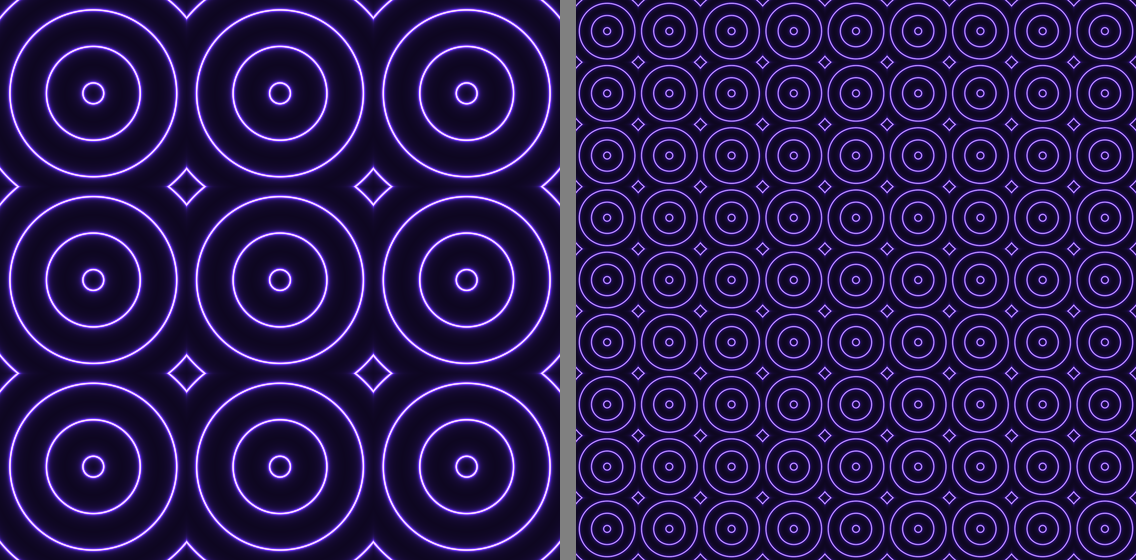
Left: one tile. Right: repeated 3 by 3.
Reproduce this pattern procedurally as a WebGL 1 fragment shader.

```glsl
precision highp float;
// Glowing violet neon rings, concentric in each cell of a square grid.

uniform vec2 u_resolution;

// Lengths are fractions of one cell.
#define REPEATS 3.0
#define FIRST_RADIUS 0.0557
#define RING_SPACING 0.1955
#define CORE_INNER 0.0008
#define CORE_OUTER 0.0066
#define GLOW_RADIUS 0.0086
#define GLOW_FALLOFF 1.2
#define GLOW_LIMIT 2.6
#define BACKGROUND vec3(0.038, 0.018, 0.09)
#define GLOW_COLOR vec3(0.28, 0.13, 0.70)
#define CORE_COLOR vec3(0.98, 0.91, 1.0)

// Distance to the nearest ring of an evenly spaced concentric set.
float ringDistance(vec2 p) {
  float offset = length(p) - FIRST_RADIUS;
  return abs(mod(offset + 0.5 * RING_SPACING, RING_SPACING) - 0.5 * RING_SPACING);
}

// Halo that fades with a power of the distance, capped near the line.
float neonGlow(float dist) {
  return min(pow(GLOW_RADIUS / max(dist, 0.0001), GLOW_FALLOFF), GLOW_LIMIT);
}

void main() {
  // Centered coordinates within the cell
  vec2 uv = gl_FragCoord.xy / u_resolution;
  vec2 cell = fract(uv * REPEATS) - 0.5;
  float pixel = REPEATS / min(u_resolution.x, u_resolution.y);

  // Bright core, never thinner than a pixel
  float dist = ringDistance(cell);
  float core = 1.0 - smoothstep(CORE_INNER, max(CORE_OUTER, pixel), dist);

  vec3 color = min(BACKGROUND + GLOW_COLOR * neonGlow(dist), 1.0);
  color = mix(color, CORE_COLOR, core);
  gl_FragColor = vec4(color, 1.0);
}
```
